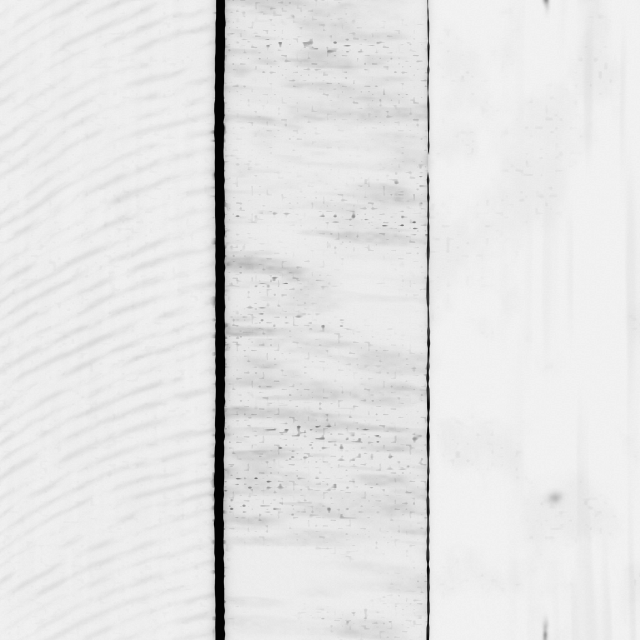
Give the GLSL for this texture, as a WebGL 1 fragment shader.

```glsl
precision highp float;
// Three pale whitewashed planks with distinct grain, split by a wide and a hairline gap.
uniform vec2 u_resolution;

const float WIDE_GAP_X = 0.344;
const float HAIR_GAP_X = 0.669;
const float PAINT = 0.945;
const float GAP_BLACK = 0.01;

float hash(vec2 p) {
  return fract(sin(dot(p, vec2(127.1, 311.7))) * 43758.5);
}

float noise(vec2 p) {
  vec2 i = floor(p), f = fract(p);
  f = f * f * (3.0 - 2.0 * f);
  return mix(mix(hash(i), hash(i + vec2(1.0, 0.0)), f.x),
             mix(hash(i + vec2(0.0, 1.0)), hash(i + vec2(1.0, 1.0)), f.x), f.y);
}

float fbm(vec2 p) {
  float sum = 0.0, amp = 0.5;
  for (int i = 0; i < 4; i++) {
    sum += amp * noise(p);
    p = p * 2.03 + 17.3;
    amp *= 0.5;
  }
  return sum / 0.9375;
}

// Coverage of a vertical band, softened by one pixel.
float band(float x, float center, float halfWidth, float px) {
  return 1.0 - smoothstep(-0.7 * px, 0.7 * px, abs(x - center) - halfWidth);
}

// Small dark flecks, denser where patch is high.
float flecks(vec2 p, vec2 scale, float patchiness) {
  return smoothstep(0.72, 1.0, noise(p * scale)) * patchiness;
}

// Left plank: faint rings that rise to the right and flatten.
float ringGrain(vec2 p) {
  float curve = 0.68 * p.x - 0.72 * p.x * p.x;
  float height = p.y - curve + 0.022 * (fbm(p * 7.0) - 0.5);
  float wave = 0.5 + 0.5 * sin(height * 226.0 + 3.0 * noise(vec2(height * 11.0, 2.0)));
  float broken = smoothstep(0.25, 0.75, fbm(vec2(p.x * 26.0, height * 60.0)));
  float strength = mix(0.35, 1.0, fbm(p * 5.0 + 8.0));
  float pores = noise(vec2(p.x * 120.0, p.y * 9.0));
  return 0.085 * wave * wave * broken * strength + 0.012 * pores
       + 0.012 * fbm(p * 9.0) + 0.1 * flecks(p, vec2(140.0, 190.0), 0.3 * strength);
}

// Middle plank: rough, nearly level saw streaks with speckled wear.
float sawGrain(vec2 p) {
  float level = p.y + 0.05 * (p.x - WIDE_GAP_X) + 0.012 * (fbm(p * 6.0) - 0.5);
  float wear = smoothstep(0.3, 0.7, fbm(vec2(p.x * 5.0, level * 9.0) + 4.0));
  float streak = smoothstep(0.5, 0.9, noise(vec2(p.x * 10.0, level * 64.0)));
  float fine = smoothstep(0.5, 0.95, noise(vec2(p.x * 24.0, level * 125.0) + 9.0));
  float rows = smoothstep(0.45, 0.8, noise(vec2(p.x * 4.0, level * 48.0) + 31.0));
  float ragged = mix(0.45, 1.0, noise(p * vec2(90.0, 160.0)));
  float fade = mix(1.15, 0.75, (p.x - WIDE_GAP_X) / (HAIR_GAP_X - WIDE_GAP_X));
  return 0.018 + 0.025 * wear + fade * ragged * (0.12 * streak * mix(0.3, 1.0, wear) + 0.07 * fine * wear)
       + 0.38 * flecks(p + 3.0, vec2(105.0, 210.0), rows * wear)
       + 0.14 * flecks(p + 5.0, vec2(170.0, 230.0), wear);
}

// One soft knot mark, wrapping from the top edge to the bottom.
float knot(vec2 p, vec2 center, vec2 size) {
  vec2 d = p - center;
  d.y = fract(d.y + 0.5) - 0.5;
  d.x += 0.004 * (noise(p * 70.0) - 0.5);
  return exp(-dot(d / size, d / size)) * mix(0.4, 1.0, noise(p * 130.0));
}

// Right plank: almost clean, with upright grain and a few knots.
float uprightGrain(vec2 p) {
  float x = p.x + 0.014 * (fbm(vec2(p.x * 6.0, p.y * 3.0)) - 0.5);
  float lines = smoothstep(0.5, 0.95, noise(vec2(x * 75.0, p.y * 3.5)));
  float side = smoothstep(0.74, 0.96, p.x);
  float blotch = smoothstep(0.5, 0.8, fbm(p * vec2(14.0, 10.0)));
  float knots = 0.5 * knot(p, vec2(0.853, 0.008), vec2(0.004, 0.018))
              + 0.22 * knot(p, vec2(0.866, 0.222), vec2(0.012, 0.009));
  return 0.034 * lines * side + 0.025 * blotch + knots
       + 0.1 * flecks(p, vec2(130.0, 150.0), 0.4 * blotch);
}

void main() {
  vec2 p = gl_FragCoord.xy / u_resolution;
  float px = 1.0 / u_resolution.x;

  // Gap outlines wander slowly and have chipped edges.
  float chips = noise(vec2(p.x * 40.0, p.y * 110.0)) - 0.5;
  float wideX = WIDE_GAP_X + 0.004 * (noise(vec2(p.y * 5.0, 6.0)) - 0.5);
  float wideHalf = 0.0073 + 0.0016 * chips;
  float hairX = HAIR_GAP_X + 0.0015 * (noise(vec2(p.y * 22.0, 3.0)) - 0.5);
  float hairHalf = mix(0.0017, 0.0011, smoothstep(0.55, 0.85, p.y)) + 0.0016 * chips;

  // Plank surfaces.
  float grain = p.x < wideX ? ringGrain(p) : p.x < hairX ? sawGrain(p) : uprightGrain(p);
  float tone = PAINT - grain + 0.012 * (hash(floor(p * 512.0)) - 0.5);

  // Soft grime beside the gaps.
  float wideDist = max(abs(p.x - wideX) - wideHalf, 0.0);
  float hairDist = abs(p.x - hairX);
  tone -= 0.14 * exp(-wideDist * 170.0) + 0.1 * exp(-hairDist * 260.0);
  tone -= 0.3 * exp(-wideDist * 300.0) * smoothstep(0.65, 0.9, noise(p * vec2(120.0, 150.0)));

  // Dark gaps; paint bridges the hairline at one short stretch.
  float bridge = 1.0 - smoothstep(0.012, 0.02, abs(p.y - 0.745));
  float hair = band(p.x, hairX, hairHalf, px) * (1.0 - bridge);
  hair *= mix(0.7, 1.0, noise(vec2(p.y * 60.0, 12.0)));
  tone = mix(tone, GAP_BLACK, max(band(p.x, wideX, wideHalf, px), hair));

  gl_FragColor = vec4(vec3(clamp(tone, 0.0, 1.0)), 1.0);
}
```
